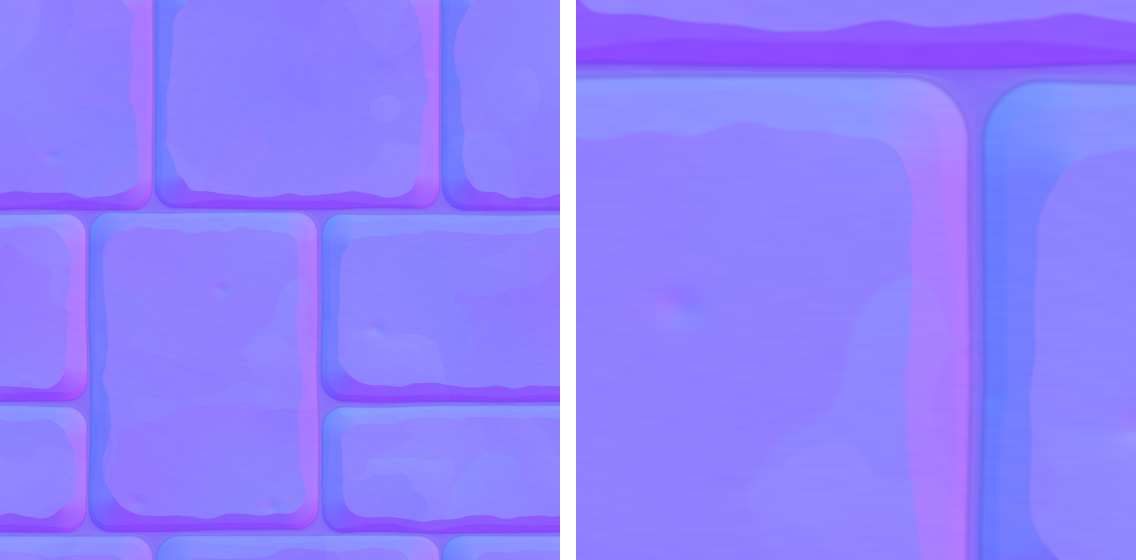
Left, the full canvas; right, a detail of the centre.
This texture map is drawn by a three.js fragment shader. Its source:

```glsl
// Tiling normal map of five large hand-carved stone blocks with chipped bevels.
varying vec2 vUv;

const vec2 FACE = vec2(0.562, 0.502);         // red, green of a level face
const vec2 MORTAR = vec2(0.530, 0.445);
const vec2 TILT_POS = vec2(0.150, 0.115);     // bevel tilt facing right, up
const vec2 TILT_NEG = vec2(0.125, 0.185);     // bevel tilt facing left, down
const float CORNER = 0.038;                   // outline corner radius
const float INNER_CORNER = 0.060;             // face corner radius
const float BEVEL_MIN = 0.014;
const float BEVEL_VARY = 0.030;
const float EDGE = 0.0015;                    // edge softness
const float CHIP_SCALE = 6.0;
const float CHIP_TILT = 0.075;
const float PIT_SCALE = 8.0;
const float PIT_SHARE = 0.16;
const float GRAIN = 0.014;

float hash(vec2 p) {
  return fract(sin(dot(p, vec2(127.1, 311.7))) * 43758.5);
}

vec2 hash2(vec2 p) {
  return vec2(hash(p), hash(p + 37.3));
}

float noise(vec2 p) {
  vec2 i = floor(p), f = fract(p);
  f = f * f * (3.0 - 2.0 * f);
  return mix(mix(hash(i), hash(i + vec2(1.0, 0.0)), f.x),
             mix(hash(i + vec2(0.0, 1.0)), hash(i + 1.0), f.x), f.y);
}

vec2 noise2(vec2 p) {
  return vec2(noise(p), noise(p + 51.7)) - 0.5;
}

float roundBox(vec2 p, vec2 halfSize, float r) {
  vec2 q = abs(p) - halfSize + r;
  return length(max(q, 0.0)) + min(max(q.x, q.y), 0.0) - r;
}

// Outward direction of the nearest side, turning smoothly round corners
vec2 outward(vec2 p, vec2 halfSize, float r) {
  vec2 q = abs(p) - halfSize + r;
  vec2 side = q.x > q.y ? vec2(1.0, 0.0) : vec2(0.0, 1.0);
  vec2 d = min(q.x, q.y) > 0.0 ? normalize(q) : side;
  return d * sign(p);
}

// Keeps the closest block: local position, half size, seed and distance
void block(vec2 center, vec2 halfSize, float seed, inout vec2 pos,
           inout vec2 size, inout float id, inout float dist) {
  vec2 p = fract(vUv - center + 0.5) - 0.5;
  vec2 wobble = 0.005 * noise2(p * 9.0 + seed * 17.0);
  float d = roundBox(p + wobble, halfSize, CORNER);
  if (d < dist) {
    pos = p + wobble;
    size = halfSize;
    id = seed;
    dist = d;
  }
}

// Overlapping shallow chips, crisp on one side and fading on the other
vec2 chips(vec2 p) {
  vec2 q = p * CHIP_SCALE;
  q += 1.1 * noise2(q * 1.3) + 0.30 * noise2(q * 3.7);
  vec2 tilt = vec2(0.0);
  for (int y = -1; y <= 1; y++) {
    for (int x = -1; x <= 1; x++) {
      vec2 cell = floor(q) + vec2(float(x), float(y));
      vec2 v = q - cell - hash2(cell);
      float angle = 0.9 + 2.4 * (hash(cell + 9.1) - 0.5);
      vec2 n = vec2(cos(angle), sin(angle));
      float r = mix(0.55, 1.0, hash(cell + 4.7));
      float mask = smoothstep(0.0, 0.05, r - length(v)) * smoothstep(-0.5 * r, r, dot(v, n));
      tilt += n * mask * (hash(cell + 2.3) - 0.5);
    }
  }
  return tilt * CHIP_TILT;
}

// Sparse small dents
vec2 pits(vec2 p) {
  vec2 q = p * PIT_SCALE, cell = floor(q);
  vec2 v = (q - cell - mix(vec2(0.3), vec2(0.7), hash2(cell))) * vec2(9.0, 12.0);
  float present = step(hash(cell + 6.6), PIT_SHARE);
  return -0.09 * present * v * exp(-dot(v, v));
}

void main() {
  // Layout: two blocks above, one tall block and two stacked ones below
  vec2 pos = vec2(0.0), size = vec2(1.0);
  float id = 0.0, dist = 10.0;
  block(vec2(0.532, 0.835), vec2(0.2530, 0.2080), 1.0, pos, size, id, dist);
  block(vec2(0.032, 0.835), vec2(0.2410, 0.2080), 2.0, pos, size, id, dist);
  block(vec2(0.364, 0.336), vec2(0.2035, 0.2830), 3.0, pos, size, id, dist);
  block(vec2(0.865, 0.451), vec2(0.2900, 0.1670), 4.0, pos, size, id, dist);
  block(vec2(0.865, 0.162), vec2(0.2900, 0.1130), 5.0, pos, size, id, dist);
  vec2 p = pos + id * vec2(7.31, 3.77);

  // Bevel in two uneven steps
  float ragged = 0.7 * noise(p * 13.0) + 0.3 * noise(p * 34.0);
  float width = BEVEL_MIN + BEVEL_VARY * ragged;
  float inner = roundBox(pos, size - width, INNER_CORNER);
  float outer = dist + 0.005 + 0.014 * noise(p * 11.0 + 20.0);
  float bevel = 0.72 * smoothstep(-EDGE, EDGE, inner) + 0.30 * smoothstep(-EDGE, 2.0 * EDGE, outer);
  vec2 dir = outward(pos, size, INNER_CORNER);
  vec2 slope = dir * mix(TILT_NEG, TILT_POS, step(0.0, dir));

  // Face relief
  vec2 relief = chips(p) + 0.045 * noise2(p * 4.0) + pits(p);
  float grain = GRAIN * (noise(p * vec2(70.0, 300.0)) - 0.5);
  vec2 stone = FACE + slope * bevel + relief * (1.0 - 0.45 * bevel);
  stone -= vec2(0.015, 0.025) * bevel;

  // Mortar and the fine groove along each outline
  vec2 joint = MORTAR + 0.35 * slope * exp(-max(dist, 0.0) * 180.0);
  vec2 color = mix(stone, joint, smoothstep(-EDGE, EDGE, dist)) + grain;
  float groove = exp(-pow(dist / 0.0017, 2.0));
  color *= 1.0 - 0.09 * groove;
  gl_FragColor = vec4(color, 1.0 - 0.04 * groove - 0.02 * smoothstep(0.0, EDGE, dist), 1.0);
}
```
